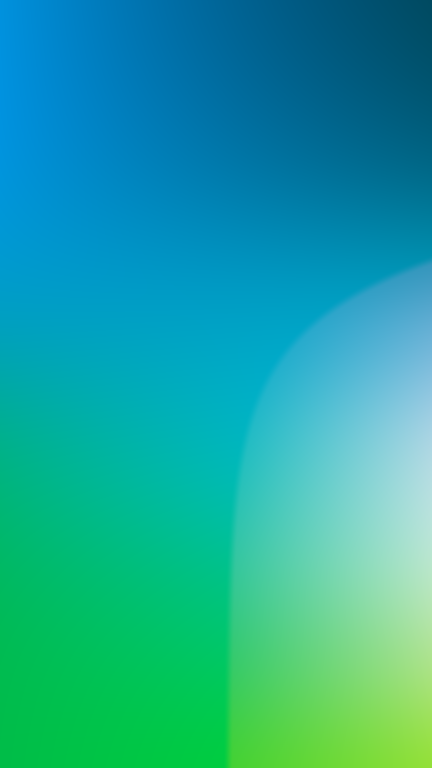
Give the GLSL for this background, as a WebGL 2 fragment shader.

```glsl
#version 300 es
precision highp float;
// A smooth blue-to-green backdrop with a pale, curved sheet of light at right.
// Vertical colour splines are blended across the canvas; the sheet's border
// is an exponential curve that flattens into a nearly straight vertical side.

#define SHEET_LEFT 0.528   // x where the border settles
#define SHEET_TOP 0.339    // depth where the border meets the right side
#define SHEET_BEND 10.5    // how quickly the border turns vertical
#define SHEET_START 0.3    // depth of the first sheet colour
#define EDGE_SOFT 0.012    // half width of the border, in canvas widths

uniform vec2 u_resolution;
out vec4 fragColor;

// Backdrop colours from top to bottom
const vec3 LEFT_SIDE[6] = vec3[6](
    vec3(0.0, 0.57, 0.87), vec3(0.0, 0.58, 0.87), vec3(0.0, 0.62, 0.77),
    vec3(0.0, 0.70, 0.52), vec3(0.0, 0.73, 0.35), vec3(0.0, 0.74, 0.28));
const vec3 MIDDLE[6] = vec3[6](
    vec3(0.0, 0.40, 0.60), vec3(0.0, 0.47, 0.67), vec3(0.0, 0.62, 0.77),
    vec3(0.0, 0.72, 0.71), vec3(0.0, 0.77, 0.46), vec3(0.0, 0.80, 0.25));
const vec3 RIGHT_SIDE[6] = vec3[6](
    vec3(0.0, 0.29, 0.38), vec3(0.0, 0.39, 0.51), vec3(0.0, 0.63, 0.75),
    vec3(0.0, 0.74, 0.85), vec3(0.0, 0.80, 0.57), vec3(0.0, 0.85, 0.22));

// Sheet colours from top to bottom
const vec3 SHEET_DIM[6] = vec3[6](
    vec3(0.00, 0.57, 0.72), vec3(0.00, 0.65, 0.78), vec3(0.08, 0.73, 0.75),
    vec3(0.18, 0.77, 0.63), vec3(0.20, 0.79, 0.42), vec3(0.26, 0.82, 0.20));
const vec3 SHEET_BRIGHT[6] = vec3[6](
    vec3(0.14, 0.55, 0.70), vec3(0.42, 0.70, 0.84), vec3(0.68, 0.84, 0.89),
    vec3(0.73, 0.90, 0.82), vec3(0.68, 0.89, 0.55), vec3(0.58, 0.88, 0.22));

// Catmull-Rom spline through six evenly spaced colours
vec3 spline(vec3 stops[6], float t) {
    float s = clamp(t, 0.0, 1.0) * 5.0;
    int i = min(int(s), 4);
    float f = s - float(i);
    vec3 a = stops[max(i - 1, 0)];
    vec3 b = stops[i];
    vec3 c = stops[i + 1];
    vec3 d = stops[min(i + 2, 5)];
    return b + 0.5 * f * (c - a + f * (2.0 * a - 5.0 * b + 4.0 * c - d
             + f * (3.0 * (b - c) + d - a)));
}

// Quadratic blend of the left, middle and right colours
vec3 backdrop(float x, float depth) {
    return 2.0 * (x - 0.5) * (x - 1.0) * spline(LEFT_SIDE, depth)
         + 4.0 * x * (1.0 - x) * spline(MIDDLE, depth)
         + 2.0 * x * (x - 0.5) * spline(RIGHT_SIDE, depth);
}

// Approximate signed distance to the border, positive inside the sheet
float sheetDistance(float x, float depth, float aspect) {
    float bend = (1.0 - SHEET_LEFT) * exp(-SHEET_BEND * (depth - SHEET_TOP));
    float slope = SHEET_BEND * bend / aspect;
    return (x - SHEET_LEFT - bend) / sqrt(1.0 + slope * slope);
}

void main() {
    vec2 uv = gl_FragCoord.xy / u_resolution;
    float depth = 1.0 - uv.y;
    float aspect = u_resolution.y / u_resolution.x;

    // Sheet of light, brightening toward the right
    float across = clamp((uv.x - SHEET_LEFT) / (1.0 - SHEET_LEFT), 0.0, 1.0);
    float down = (depth - SHEET_START) / (1.0 - SHEET_START);
    vec3 sheet = mix(spline(SHEET_DIM, down), spline(SHEET_BRIGHT, down), across);

    // Soft border over the backdrop
    float d = sheetDistance(uv.x, depth, aspect);
    float cover = smoothstep(-EDGE_SOFT, EDGE_SOFT, d);
    vec3 color = mix(backdrop(uv.x, depth), sheet, cover);
    fragColor = vec4(clamp(color, 0.0, 1.0), 1.0);
}
```
